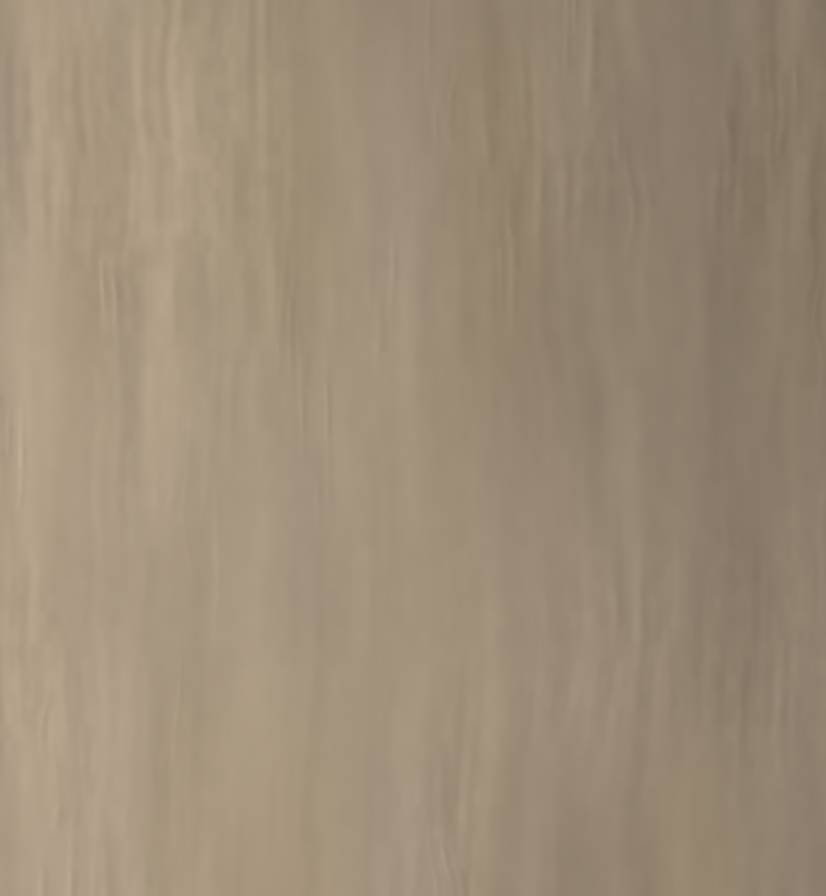
Reproduce this texture procedurally as a Shadertoy shader.

```glsl
const vec3 LIGHT_TAUPE = vec3(0.693, 0.621, 0.525);
const vec3 DARK_TAUPE = vec3(0.552, 0.494, 0.418);
const vec3 YELLOW_TINT = vec3(0.002, 0.001, -0.009);
const int BUNDLE_COUNT = 20;
const int STRANDS_PER_BUNDLE = 3;

float hash(vec2 p) {
    vec3 q = fract(p.xyx * vec3(0.1031, 0.1030, 0.0973));
    q += dot(q, q.yzx + 33.33);
    return fract((q.x + q.y) * q.z);
}

// Smooth value noise in -1..1
float noise(vec2 p) {
    vec2 cell = floor(p);
    vec2 f = fract(p);
    f = f * f * f * (f * (f * 6.0 - 15.0) + 10.0);
    float low = mix(hash(cell), hash(cell + vec2(1, 0)), f.x);
    float high = mix(hash(cell + vec2(0, 1)), hash(cell + vec2(1, 1)), f.x);
    return mix(low, high, f.y) * 2.0 - 1.0;
}

float bell(float d, float width) {
    return exp(-d * d / (width * width));
}

// Gentle sideways drift of the fibres
vec2 bendGrain(vec2 p, float amount) {
    float drift = noise(p * vec2(3.0, 2.6) + 7.0);
    float ripple = noise(p * vec2(9.0, 11.0) + 31.0);
    return p + vec2(amount * (drift + 0.3 * ripple), 0.0);
}

// Bands of several widths running along the height
float softBands(vec2 p) {
    float broad = noise(p * vec2(10.0, 1.6) + 3.0);
    float medium = noise(p * vec2(25.0, 3.4) + 17.0);
    float narrow = noise(p * vec2(52.0, 6.0) + 41.0);
    return 0.014 * broad + 0.017 * medium + 0.012 * narrow;
}

// Fine fibres that show mostly in elongated patches
float fineFibres(vec2 p, float strength) {
    float patchMask = smoothstep(-0.1, 0.7, noise(p * vec2(8.0, 3.6) + 53.0));
    float fibre = noise(p * vec2(105.0, 9.0) + 71.0);
    float speck = noise(p * vec2(130.0, 55.0) + 97.0);
    return strength * (fibre + 0.4 * speck) * mix(0.22, 1.0, patchMask);
}

// One pale raised strand with a shadow beside it
float strand(vec2 p, vec2 centre, float halfLength, float width) {
    vec2 d = p - centre;
    float wobble = 0.005 * noise(vec2(p.y * 17.0, centre.x * 20.0));
    float x = d.x + wobble + d.y * 0.07 * noise(centre * 20.0);
    float taper = 1.0 - smoothstep(0.15, 1.0, abs(d.y) / halfLength);
    float grit = 0.65 + 0.35 * noise(p * vec2(60.0, 85.0));
    return taper * grit * (bell(x, width) - 0.8 * bell(x - 2.0 * width, width * 1.3));
}

// Small groups of nearly parallel strands, denser on the left
float strandBundles(vec2 p, float aspect) {
    float sum = 0.0;
    for (int i = 0; i < BUNDLE_COUNT; i++) {
        float id = float(i);
        vec2 seed = vec2(hash(vec2(id, 1.7)), hash(vec2(id, 5.3)));
        vec2 origin = vec2(pow(seed.x, 1.4) * aspect, seed.y);
        float strength = mix(0.018, 0.058, hash(vec2(id, 21.5)));
        for (int j = 0; j < STRANDS_PER_BUNDLE; j++) {
            vec2 key = vec2(id, float(j) * 3.1 + 40.0);
            float spread = 0.014 * (float(j) - 1.0) + 0.006 * hash(key);
            vec2 centre = origin + vec2(spread, 0.14 * (hash(key + 7.0) - 0.5));
            float halfLength = mix(0.03, 0.13, hash(key + 13.0));
            float width = mix(0.0022, 0.0044, hash(key + 19.0));
            float fade = mix(0.35, 1.0, hash(key + 29.0));
            sum += strength * fade * strand(p, centre, halfLength, width);
        }
    }
    return sum;
}

// Bright left, dim right, deepest in the upper right corner
float lighting(vec2 uv) {
    float fall = 1.04 - 1.10 * uv.x - 0.16 * (uv.y - 0.5);
    float corner = 0.22 * smoothstep(0.75, 1.45, uv.x * 0.8 + uv.y * 0.7);
    float leftEdge = 0.22 * (1.0 - smoothstep(0.0, 0.04, uv.x));
    return fall - corner - leftEdge;
}

void mainImage(out vec4 fragColor, in vec2 fragCoord) {
    vec2 uv = fragCoord / iResolution.xy;
    vec2 p = fragCoord / iResolution.y;
    float aspect = iResolution.x / iResolution.y;
    vec2 grain = bendGrain(p, 0.016);

    // Base tone with cloudy patches
    float cloud = noise(p * vec2(5.0, 3.5) + 11.0);
    vec3 color = mix(DARK_TAUPE, LIGHT_TAUPE, lighting(uv) + 0.08 * cloud);

    // Wood relief
    float relief = softBands(grain);
    relief += fineFibres(grain, mix(0.027, 0.019, uv.x));
    relief += strandBundles(p, aspect);
    relief += 0.005 * noise(p * vec2(70.0, 45.0) + 23.0);
    color += relief * vec3(1.0, 0.97, 0.88);

    // Slow drift between rosy and yellowish wood
    color += YELLOW_TINT * noise(p * vec2(9.0, 2.5) + 83.0);

    fragColor = vec4(clamp(color, 0.0, 1.0), 1.0);
}
```
